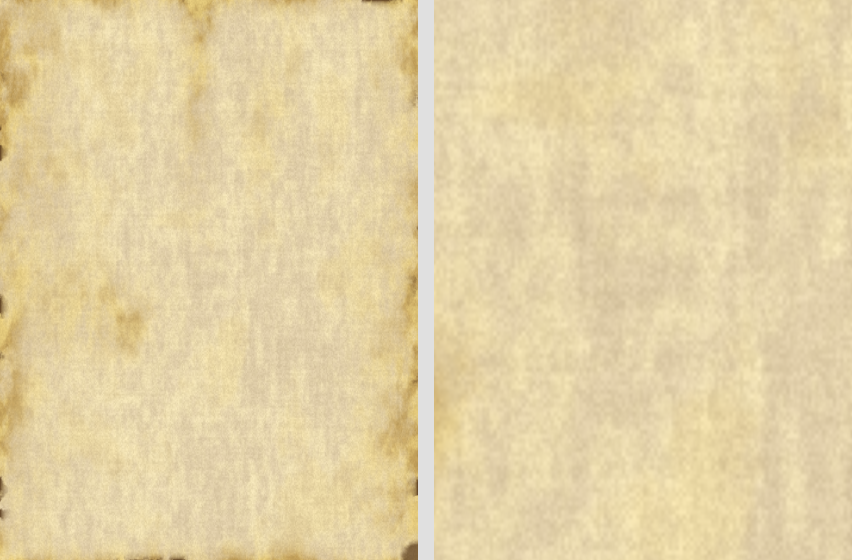
Left, the full canvas; right, a detail of the centre.
Reproduce this texture procedurally as a Shadertoy shader.

```glsl
// Aged parchment: mottled cream paper with fine weave, ochre stains and worn edges
#define BEIGE vec3(0.872, 0.800, 0.655)
#define CREAM vec3(0.938, 0.878, 0.700)
#define YELLOW vec3(0.910, 0.810, 0.500)
#define OCHRE vec3(0.720, 0.580, 0.320)
#define CHAR vec3(0.360, 0.240, 0.120)
#define MOTTLE_SCALE vec2(17.0, 10.0)
#define WEAVE_SCALE 190.0
#define GRAIN_SCALE 470.0
#define WEAVE_DEPTH 0.065
#define GRAIN_DEPTH 0.105
#define EDGE_WIDTH 0.042
#define STAIN_AMOUNT 0.85

float hash(vec2 p) {
    vec3 q = fract(p.xyx * 0.1031);
    q += dot(q, q.yzx + 33.33);
    return fract((q.x + q.y) * q.z);
}

float noise(vec2 p) {
    vec2 cell = floor(p), f = fract(p);
    f = f * f * (3.0 - 2.0 * f);
    float low = mix(hash(cell), hash(cell + vec2(1, 0)), f.x);
    float high = mix(hash(cell + vec2(0, 1)), hash(cell + vec2(1, 1)), f.x);
    return mix(low, high, f.y);
}

float fbm(vec2 p) {
    float sum = 0.0, weight = 0.5;
    for (int i = 0; i < 5; i++) {
        sum += weight * noise(p);
        p = p * 2.03 + vec2(17.3, 9.1);
        weight *= 0.55;
    }
    return sum / 1.055;
}

// Soft elliptical blot, one at its centre
float blot(vec2 p, vec2 centre, vec2 radius) {
    vec2 d = (p - centre) / radius;
    return exp(-dot(d, d));
}

// Threads running along both axes, centred on zero
float weave(vec2 p) {
    float warp = noise(p * vec2(WEAVE_SCALE, 16.0) + 31.0);
    float weft = noise(p * vec2(14.0, WEAVE_SCALE) + 67.0);
    return 0.55 * warp + 0.45 * weft - 0.5;
}

void mainImage(out vec4 fragColor, in vec2 fragCoord) {
    vec2 p = fragCoord / iResolution.y;
    float width = iResolution.x / iResolution.y;
    vec2 uv = vec2(p.x / width, p.y);

    // Cloudy mottling, drawn out vertically
    float cloud = fbm(p * vec2(5.0, 2.6) + 4.0);
    float mottle = fbm(p * MOTTLE_SCALE + 20.0);
    float fibre = fbm(p * vec2(80.0, 42.0) + 50.0);
    float tone = 0.15 * cloud + 0.4 * mottle + 0.45 * fibre;
    vec3 colour = mix(BEIGE, CREAM, smoothstep(0.33, 0.63, tone));

    // Wear reaching inward from the border
    float side = min(p.x, width - p.x);
    float cap = min(p.y, 1.0 - p.y);
    float border = min(side, cap * 2.6);
    float wear = exp(-border / EDGE_WIDTH) * (0.3 + 1.1 * mottle);

    // Streak from the top and broad blots
    float bend = 0.12 * (mottle - 0.5);
    float streak = blot(uv, vec2(0.475 + bend, 1.0), vec2(0.042, 0.30));
    float blots = 0.7 * blot(uv, vec2(0.25 + bend, 0.44), vec2(0.12, 0.08))
                + 0.8 * blot(uv, vec2(0.02, 0.88), vec2(0.10, 0.14))
                + 0.4 * blot(uv, vec2(0.04, 0.63), vec2(0.14, 0.10))
                + 0.4 * blot(uv, vec2(0.97, 0.30), vec2(0.10, 0.28))
                + 0.3 * blot(uv, vec2(0.64, 0.80), vec2(0.07, 0.13));
    float stain = 0.85 * wear + 0.75 * streak + 0.7 * blots;
    float patchy = 0.5 * mottle + 0.5 * fibre;
    stain *= STAIN_AMOUNT * smoothstep(0.12, 0.75, patchy) * 1.6;
    stain = clamp(stain + 0.2 * smoothstep(0.5, 0.72, mottle), 0.0, 1.0);
    float brown = smoothstep(0.35, 0.65, fbm(p * vec2(28.0, 18.0) + 110.0));
    colour = mix(colour, mix(YELLOW, OCHRE, 0.1 + 0.75 * brown), stain);

    // Small charred nicks on the outermost rim
    float nick = fbm(p * 22.0 + 80.0);
    float rim = min(side, cap * 1.5);
    float burn = smoothstep(0.62, 0.76, nick) * exp(-rim / 0.007);
    float corner = length(p - vec2(width, 0.005)) + 0.04 * (nick - 0.5);
    burn = max(burn, 0.75 * smoothstep(0.028, 0.012, corner));
    colour = mix(colour, CHAR, burn);

    // Woven relief and fine grain, stronger in the blue
    float grain = 0.65 * noise(p * vec2(GRAIN_SCALE, GRAIN_SCALE * 0.8))
                + 0.35 * noise(p * GRAIN_SCALE * 0.5 + 9.0) - 0.5;
    float relief = WEAVE_DEPTH * weave(p) + GRAIN_DEPTH * grain;
    colour *= 1.0 + relief * vec3(0.9, 1.0, 1.25);
    fragColor = vec4(clamp(colour, 0.0, 1.0), 1.0);
}
```
